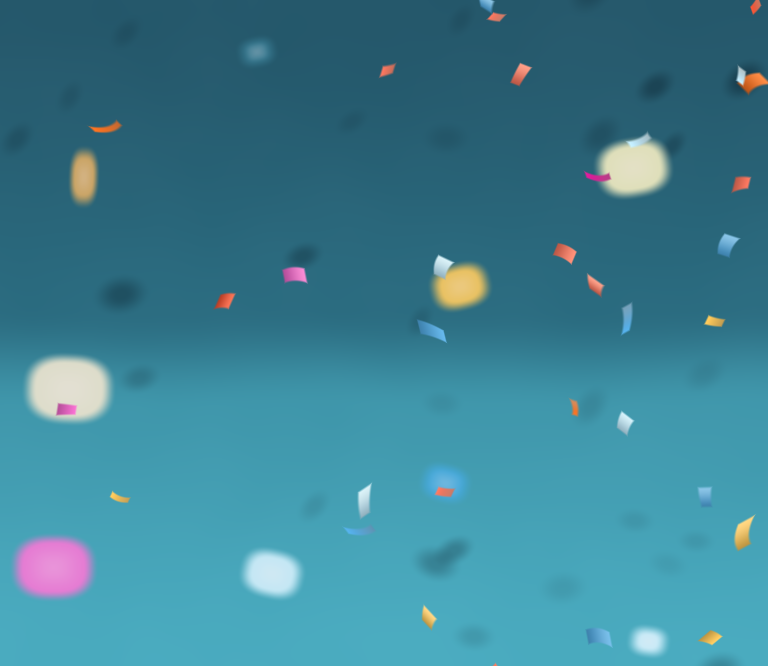
Reproduce this background procedurally as a WebGL 2 fragment shader.

```glsl
#version 300 es
precision highp float;
uniform vec2 u_resolution;
out vec4 fragColor;

#define HORIZON 0.46
#define HORIZON_SOFTNESS 0.075
#define PIECE_CELL 0.11
#define PIECE_EDGE 0.0022
#define SHADOW_CELL 0.165
#define SHADOW_STRENGTH 0.65
#define BOKEH_COUNT 9
#define BOKEH_BLUR 0.012
#define MOTTLE 0.012

vec4 hash4(vec2 cell) {
    vec4 h = fract(cell.xyxy * vec4(0.1031, 0.1030, 0.0973, 0.1099));
    h += dot(h, h.wzxy + 33.33);
    return fract((h.xxyz + h.yzzw) * h.zywx);
}

mat2 rotation(float a) {
    float c = cos(a), s = sin(a);
    return mat2(c, -s, s, c);
}

float cornerSlope(vec2 cell, vec2 offset) {
    return dot(hash4(cell + 57.0).xy * 2.0 - 1.0, offset);
}

float gradientNoise(vec2 p) {
    vec2 i = floor(p), f = p - i;
    vec2 u = f * f * f * (f * (f * 6.0 - 15.0) + 10.0), e = vec2(1, 0);
    return mix(mix(cornerSlope(i, f), cornerSlope(i + e, f - e), u.x),
               mix(cornerSlope(i + e.yx, f - e.yx), cornerSlope(i + 1.0, f - 1.0), u.x), u.y);
}

// Teal wall above a brighter floor
vec3 backdrop(vec2 p) {
    vec3 wall = mix(vec3(0.172, 0.43, 0.51), vec3(0.145, 0.345, 0.42), smoothstep(0.45, 1.0, p.y));
    vec3 ground = mix(vec3(0.29, 0.67, 0.75), vec3(0.25, 0.59, 0.67), smoothstep(0.0, 0.45, p.y));
    float edge = HORIZON + 0.02 * gradientNoise(vec2(p.x * 3.0, 4.0));
    vec3 color = mix(ground, wall, smoothstep(edge - HORIZON_SOFTNESS, edge + HORIZON_SOFTNESS, p.y));
    return color + MOTTLE * (gradientNoise(p * 4.0) + 0.5 * gradientNoise(p * 11.0));
}

// Out-of-focus dark flecks
vec3 addShadows(vec3 color, vec2 p, float aspect) {
    vec2 home = floor(p / SHADOW_CELL);
    for (int k = 0; k < 9; k++) {
        vec2 cell = home + vec2(k % 3 - 1, k / 3 - 1);
        vec4 r = hash4(cell + 311.0), s = hash4(cell + 173.0);
        vec2 center = (cell + r.xy) * SHADOW_CELL;
        float right = smoothstep(0.1, 0.9, center.x / aspect);
        float present = step(r.z, mix(0.25, 0.75, right));
        vec2 q = rotation(s.x * 1.4 - 0.3) * (p - center) / mix(vec2(0.021, 0.013), vec2(0.032, 0.023), s.y);
        float strength = mix(0.2, 1.0, s.z * s.z) * mix(0.5, 1.0, smoothstep(0.3, 0.6, center.y));
        float blot = 1.0 - smoothstep(0.2, 1.5, length(q));
        color = mix(color, vec3(0.04, 0.13, 0.18), present * strength * SHADOW_STRENGTH * blot);
    }
    return color;
}

// Small folded paper pieces, denser to the right
vec3 addPieces(vec3 color, vec2 p, float aspect, float pixel) {
    const vec3 paper[8] = vec3[8](
        vec3(0.84, 0.10, 0.58), vec3(0.93, 0.32, 0.20), vec3(0.96, 0.76, 0.34), vec3(0.32, 0.66, 0.88),
        vec3(0.95, 0.43, 0.12), vec3(0.74, 0.90, 0.97), vec3(0.92, 0.40, 0.78), vec3(0.95, 0.45, 0.36));
    vec2 home = floor(p / PIECE_CELL);
    for (int k = 0; k < 9; k++) {
        vec2 cell = home + vec2(k % 3 - 1, k / 3 - 1);
        vec4 r = hash4(cell + 29.0), s = hash4(cell + 83.0);
        vec2 center = (cell + r.xy) * PIECE_CELL;
        float present = step(r.z, mix(0.12, 0.6, smoothstep(0.1, 0.95, center.x / aspect)));
        float tilt = (s.x - 0.5) * 0.9 + (s.y > 0.7 ? 1.3 : 0.0);
        vec2 q = rotation(tilt) * (p - center);
        q.x += q.y * (s.z - 0.5) * 1.4;
        q.y += q.x * q.x * (s.w - 0.5) * 30.0;
        vec2 size = mix(vec2(0.009, 0.004), vec2(0.021, 0.011), vec2(s.z, s.w));
        size.y *= 1.0 + 0.35 * (s.y - 0.5) * q.x / size.x;
        vec2 d = abs(q) - size;
        float soft = max(pixel, PIECE_EDGE * (0.7 + 0.6 * s.x));
        float cover = 1.0 - smoothstep(-soft, soft, max(d.x, d.y));
        vec3 tint = paper[int(r.w * 8.0) % 8];
        tint *= 0.92 + 0.16 * clamp(q.x / size.x, -1.0, 1.0) * sign(s.w - 0.5);
        tint = mix(tint, vec3(1.0, 0.94, 0.86), 0.35 * s.y * smoothstep(-size.x, size.x, q.x));
        color = mix(color, tint, present * cover);
    }
    return color;
}

// Large soft discs, spread by a low-discrepancy sequence; w is the radius
vec3 addBokeh(vec3 color, vec2 p, float aspect) {
    const vec4 disc[BOKEH_COUNT] = vec4[BOKEH_COUNT](
        vec4(0.93, 0.47, 0.83, 0.056), vec4(0.91, 0.90, 0.74, 0.050), vec4(0.27, 0.66, 0.86, 0.031),
        vec4(0.22, 0.48, 0.57, 0.022), vec4(0.90, 0.88, 0.80, 0.060), vec4(0.80, 0.93, 0.98, 0.023),
        vec4(0.95, 0.77, 0.36, 0.038), vec4(0.79, 0.92, 0.97, 0.040), vec4(0.82, 0.65, 0.38, 0.037));
    for (int i = 0; i < BOKEH_COUNT; i++) {
        vec2 spot = fract(float(i) * vec2(0.7549, 0.5698) + vec2(0.07, 0.23));
        vec2 center = vec2(spot.x * aspect, pow(spot.y, 1.3));
        float radius = disc[i].w;
        float upright = i == BOKEH_COUNT - 1 ? 1.45 : 0.0;
        float squash = upright > 0.0 ? 0.5 : 0.78;
        vec2 q = rotation(upright + 0.25 * sin(float(i) * 2.4)) * (p - center);
        q = abs(q / vec2(1.0, squash));
        float d = pow(pow(q.x, 2.6) + pow(q.y, 2.6), 1.0 / 2.6) - radius;
        float cover = 1.0 - smoothstep(-BOKEH_BLUR, BOKEH_BLUR, d);
        vec3 tint = mix(disc[i].rgb, vec3(1.0, 0.93, 0.95), 0.22 * smoothstep(0.0, -radius, d));
        color = mix(color, tint, 0.95 * cover);
    }
    return color;
}

void main() {
    vec2 p = gl_FragCoord.xy / u_resolution.y;
    float aspect = u_resolution.x / u_resolution.y;
    vec3 color = addShadows(backdrop(p), p, aspect);
    color = addBokeh(color, p, aspect);
    color = addPieces(color, p, aspect, 1.0 / u_resolution.y);
    fragColor = vec4(clamp(color, 0.0, 1.0), 1.0);
}
```
